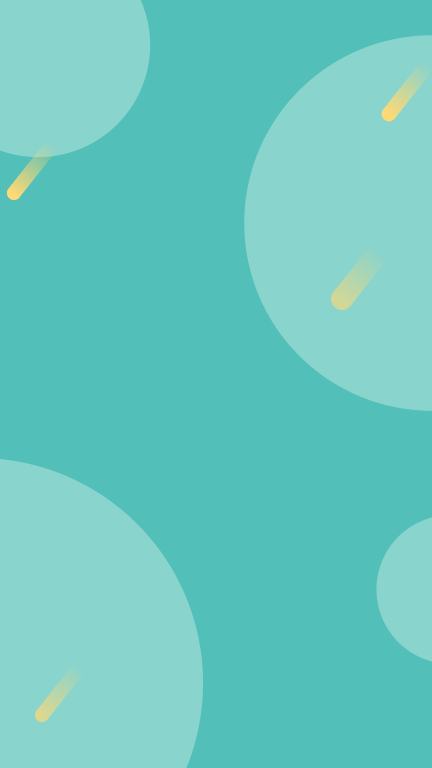
Write a Shadertoy shader that draws this background.

```glsl
// Flat teal backdrop with large pale discs cropped by the borders and
// slanted yellow streaks that fade toward their upper right ends.
// Discs and streaks are distance functions, in units of canvas height.

float coverage(float dist) {
    return clamp(0.5 - dist * iResolution.y, 0.0, 1.0);
}

// Returns opacity of a capsule that fades from head to tail
float streakAlpha(vec2 p, vec2 head, float radius, float len) {
    vec2 dir = normalize(vec2(0.62, 0.785));
    vec2 q = p - head;
    float along = dot(q, dir);
    float dist = length(q - dir * clamp(along, 0.0, len)) - radius;
    float fade = 1.0 - clamp((along + 0.3 * radius) / len, 0.0, 1.0);
    return coverage(dist) * fade;
}

void mainImage(out vec4 fragColor, in vec2 fragCoord) {
    vec2 p = fragCoord / iResolution.y;
    vec3 teal = vec3(0.322, 0.749, 0.725);
    vec3 paleTeal = vec3(0.537, 0.831, 0.804);
    vec3 yellow = vec3(1.0, 0.851, 0.455);

    // Discs: centre, radius
    vec3 discs[4] = vec3[4](
        vec3(0.0495, 0.9414, 0.1460),
        vec3(0.5625, 0.7096, 0.2445),
        vec3(-0.0286, 0.1107, 0.2930),
        vec3(0.5872, 0.2325, 0.0970));
    vec3 color = teal;
    for (int i = 0; i < 4; i++) {
        float dist = length(p - discs[i].xy) - discs[i].z;
        color = mix(color, paleTeal, coverage(dist));
    }

    // Streaks: head, radius, opacity
    vec4 streaks[4] = vec4[4](
        vec4(0.0182, 0.7487, 0.0092, 1.0),
        vec4(0.5065, 0.8516, 0.0096, 1.0),
        vec4(0.4453, 0.6107, 0.0143, 0.62),
        vec4(0.0547, 0.0690, 0.0092, 0.72));
    for (int i = 0; i < 4; i++) {
        vec4 s = streaks[i];
        color = mix(color, yellow, s.w * streakAlpha(p, s.xy, s.z, 0.084));
    }

    fragColor = vec4(color, 1.0);
}
```
